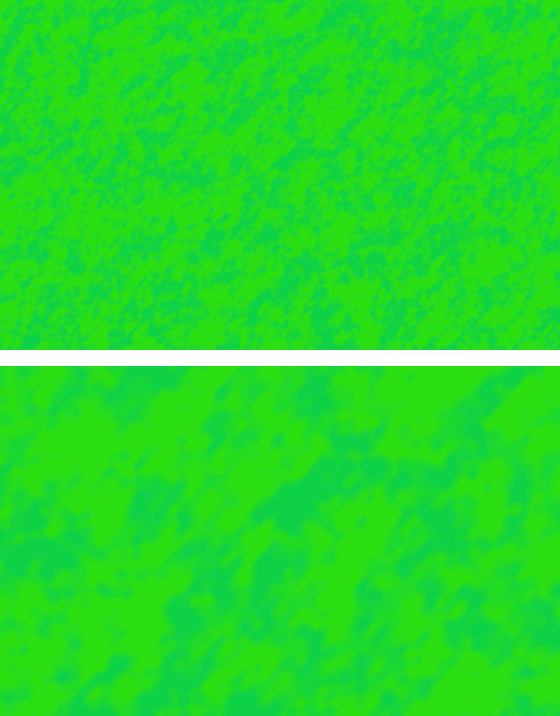
Top, the full canvas; bottom, a detail of the centre.
A WebGL 1 fragment shader for this texture:

```glsl
precision highp float;
// Mottled green texture: ragged teal-green flecks on bright lime,
// drawn out along a rising diagonal. Four octaves of stretched value
// noise are summed, scaled to unit spread and clamped to a colour ramp.

uniform vec2 u_resolution;

float hash(vec2 cell) {
  vec3 h = fract(vec3(cell.xyx) * vec3(0.1031, 0.1030, 0.0973));
  h += dot(h, h.yzx + 33.33);
  return fract((h.x + h.y) * h.z);
}

float valueNoise(vec2 p) {
  vec2 cell = floor(p);
  vec2 blend = fract(p);
  blend *= blend * (3.0 - 2.0 * blend);
  float low = mix(hash(cell), hash(cell + vec2(1.0, 0.0)), blend.x);
  float high = mix(hash(cell + vec2(0.0, 1.0)), hash(cell + 1.0), blend.x);
  return mix(low, high, blend.y);
}

mat2 rotation(float angle) {
  float c = cos(angle), s = sin(angle);
  return mat2(c, -s, s, c);
}

// Diagonal noise with zero mean and a standard deviation near one.
float streakedNoise(vec2 p) {
  float sum = 0.0;
  float power = 0.0;
  float frequency = 11.0;
  for (int i = 0; i < 4; i++) {
    float octave = float(i);
    // Finer octaves are rounder and turn slightly, which hides the lattice.
    vec2 stretch = vec2(1.0, 1.9 - 0.2 * octave);
    vec2 q = rotation(0.68 + 0.07 * octave) * p * stretch * frequency;
    // The broadest octave only clusters the flecks, so it stays weak.
    float weight = i == 0 ? 0.36 : 0.64 - 0.05 * octave;
    sum += weight * (valueNoise(q + 37.0 * (octave + 1.0)) - 0.5);
    power += weight * weight;
    frequency *= 2.0;
  }
  return sum / (0.2145 * sqrt(power));
}

void main() {
  vec2 p = gl_FragCoord.xy / u_resolution.y;

  // Clamping leaves flat lime areas and a few solid dark cores.
  float shade = clamp(0.34 + 0.46 * streakedNoise(p), 0.0, 1.0);

  vec3 lime = vec3(0.172, 0.875, 0.075);
  vec3 teal = vec3(0.058, 0.818, 0.275);
  gl_FragColor = vec4(mix(lime, teal, shade), 1.0);
}
```
